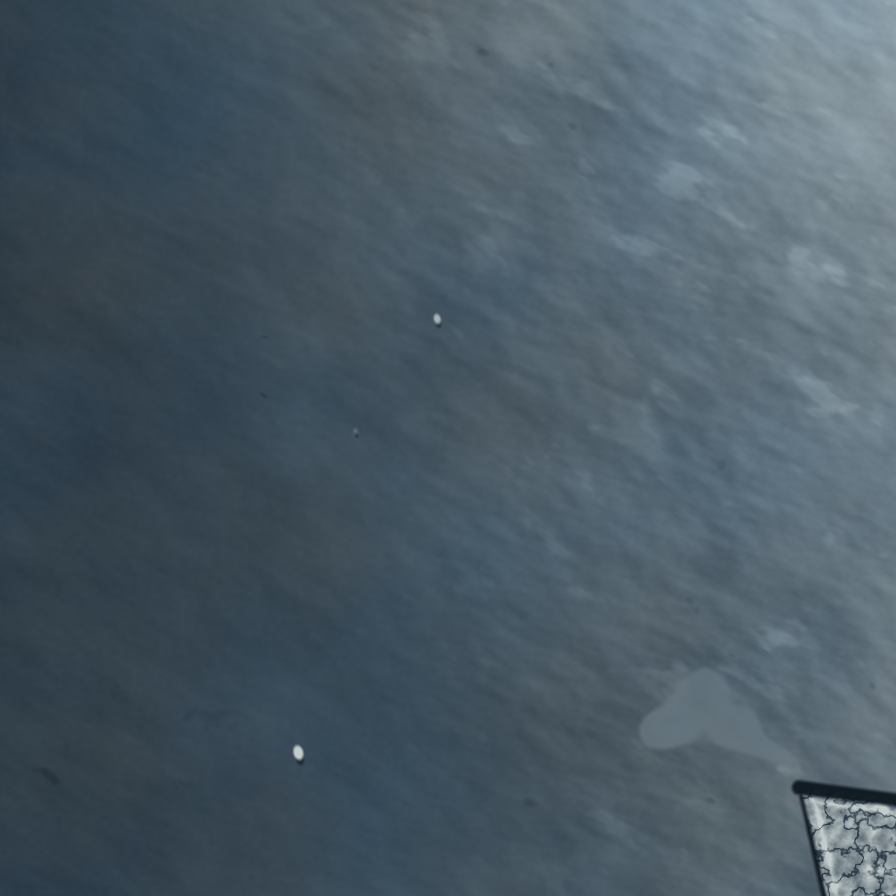
A three.js fragment shader for this texture:

```glsl
varying vec2 vUv;

const vec3 SHADE = vec3(0.18, 0.24, 0.285);
const vec3 SHEEN = vec3(0.51, 0.58, 0.62);
const vec3 GAP_COLOUR = vec3(0.05, 0.09, 0.12);
const vec3 CHIP_COLOUR = vec3(0.76, 0.80, 0.80);
const vec3 WARM_SHIFT = vec3(0.055, 0.005, -0.045);
const float FLOW_ANGLE = -0.5;
const float MOTTLE = 0.30;
const float RELIEF = 0.30;
const float GRAIN = 0.035;
const float EDGE = 0.003;
const int SCUFFS = 16;
const vec2 SLAB_CORNER = vec2(0.892, 0.121);
const vec2 SLAB_RIGHT = vec2(1.02, 0.105);
const vec2 SLAB_FOOT = vec2(0.922, -0.01);

vec2 hash2(vec2 p) {
  vec3 q = fract(p.xyx * vec3(0.1031, 0.1030, 0.0973));
  q += dot(q, q.yzx + 33.33);
  return fract((q.xx + q.yz) * q.zy);
}

float gradientNoise(vec2 p) {
  vec2 i = floor(p), f = fract(p);
  vec2 u = f * f * f * (f * (f * 6.0 - 15.0) + 10.0);
  vec2 e = vec2(0.0, 1.0);
  float a = dot(hash2(i) * 2.0 - 1.0, f);
  float b = dot(hash2(i + e.yx) * 2.0 - 1.0, f - e.yx);
  float c = dot(hash2(i + e.xy) * 2.0 - 1.0, f - e.xy);
  float d = dot(hash2(i + e.yy) * 2.0 - 1.0, f - e.yy);
  return mix(mix(a, b, u.x), mix(c, d, u.x), u.y);
}

float fbm(vec2 p) {
  float sum = 0.0, amp = 0.6;
  for (int i = 0; i < 4; i++) {
    sum += amp * gradientNoise(p);
    p = mat2(1.6, 1.2, -1.2, 1.6) * p + 17.3;
    amp *= 0.5;
  }
  return sum;
}

vec2 rotate(vec2 p, float angle) {
  float c = cos(angle), s = sin(angle);
  return vec2(c * p.x + s * p.y, c * p.y - s * p.x);
}

// Distance to a stroke whose radius runs from ra to rb
float taper(vec2 p, vec2 a, vec2 b, float ra, float rb) {
  vec2 ab = b - a;
  float h = clamp(dot(p - a, ab) / dot(ab, ab), 0.0, 1.0);
  return length(p - a - ab * h) - mix(ra, rb, h);
}

float fill(float d, float blur) {
  return 1.0 - smoothstep(-blur, blur, d);
}

float sideOf(vec2 p, vec2 a, vec2 b) {
  vec2 ab = normalize(b - a);
  return ab.x * (p.y - a.y) - ab.y * (p.x - a.x);
}

// Small dark marks scattered over the floor
float scuffs(vec2 p) {
  float sum = 0.0;
  for (int i = 0; i < SCUFFS; i++) {
    float id = float(i);
    vec2 traits = hash2(vec2(id + 3.0, 41.0));
    vec2 d = rotate(p - hash2(vec2(id, 7.0)), -1.1 * traits.x);
    float size = mix(0.006, 0.028, traits.y * traits.y);
    float r = length(d * vec2(1.0, 2.2)) / size + 1.6 * gradientNoise(p * 75.0);
    sum += (1.0 - smoothstep(0.1, 1.2, r)) * mix(0.16, 0.08, traits.y);
  }
  return sum;
}

// A pale chip with a shadow below it
vec3 addChip(vec3 col, vec2 p, vec2 centre, float size, float strength) {
  vec2 d = rotate(p - centre, 0.25) * vec2(1.5, 1.0);
  col = mix(col, GAP_COLOUR, 0.6 * fill(length(d + vec2(0.0, size)) - size * 0.8, EDGE));
  return mix(col, CHIP_COLOUR, strength * fill(length(d) - size, EDGE));
}

void main() {
  vec2 p = vUv;
  vec2 flow = rotate(p, FLOW_ANGLE);

  // Sheen rising to the upper right
  float tone = p.x * (0.22 + 0.36 * p.x + 0.58 * p.y * p.y);
  float lit = smoothstep(0.35, 1.0, p.x + 0.25 * p.y);

  // Cloudy mottling and shallow streaked relief
  tone += MOTTLE * (0.55 + 0.3 * lit) * fbm(p * 4.5 + 2.7);
  tone += MOTTLE * (0.35 + 0.5 * lit) * fbm(flow * vec2(9.0, 19.0));
  vec2 ripple = flow * vec2(17.0, 38.0) + 5.0;
  float slope = fbm(ripple) - fbm(ripple + vec2(0.12, 0.3));
  tone += RELIEF * (0.25 + 0.75 * lit) * slope;
  tone += 0.22 * lit * smoothstep(0.12, 0.32, fbm(flow * vec2(12.0, 24.0) + 31.0));
  tone += GRAIN * gradientNoise(p * 130.0);
  tone -= scuffs(p);

  // Worn crescent patch
  vec2 w = p + 0.022 * vec2(gradientNoise(p * 26.0), gradientNoise(p * 26.0 + 9.0));
  float patchDist = min(taper(w, vec2(0.725, 0.187), vec2(0.785, 0.212), 0.019, 0.036),
                        taper(w, vec2(0.785, 0.212), vec2(0.885, 0.148), 0.030, 0.009));
  tone = mix(tone, 0.64 + 0.12 * fbm(p * 30.0), 0.85 * fill(patchDist, 0.005));

  vec3 col = mix(SHADE, SHEEN, tone);
  col += WARM_SHIFT * fbm(p * 3.2 + 11.0);

  // Rough slab in the corner, bounded by dark gaps
  float slab = max(sideOf(p, SLAB_CORNER, SLAB_RIGHT), -sideOf(p, SLAB_CORNER, SLAB_FOOT));
  float vein = abs(fbm(p * 38.0 + 4.0));
  float rough = 0.65 + 1.1 * fbm(p * 55.0) - 0.6 * fill(vein - 0.04, 0.04);
  rough += 0.5 * fill(abs(slab + 0.014) - 0.002, 0.005);
  col = mix(col, mix(SHADE, CHIP_COLOUR, clamp(rough, 0.0, 1.0)), fill(slab, EDGE));
  float gap = min(taper(p, SLAB_CORNER, SLAB_RIGHT, 0.008, 0.007),
                  taper(p, SLAB_CORNER, SLAB_FOOT, 0.002, 0.003));
  col = mix(col, GAP_COLOUR, 0.95 * fill(gap, EDGE));

  // Loose chips
  col = addChip(col, p, vec2(0.333, 0.160), 0.0080, 1.0);
  col = addChip(col, p, vec2(0.488, 0.644), 0.0055, 0.8);
  col = addChip(col, p, vec2(0.397, 0.518), 0.0035, 0.25);

  gl_FragColor = vec4(clamp(col, 0.0, 1.0), 1.0);
}
```
